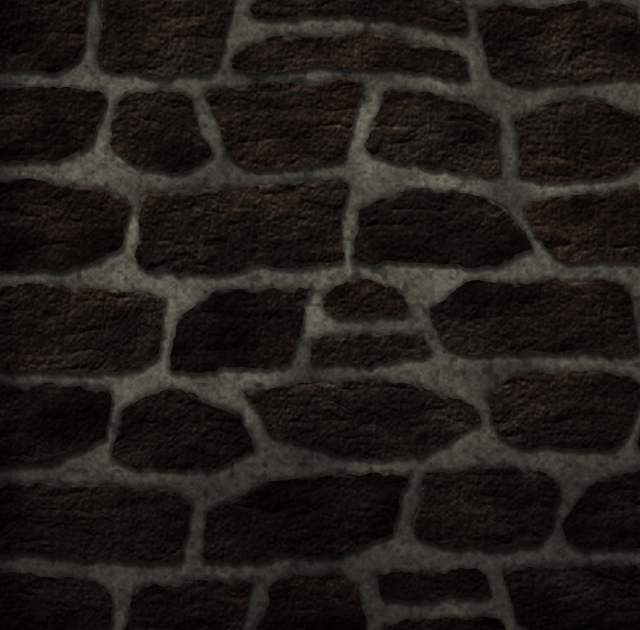
A Shadertoy shader for this texture:

```glsl
const float ROWS = 6.6;
const vec3 MORTAR = vec3(0.275, 0.265, 0.235);
const vec3 STONE_DARK = vec3(0.04, 0.031, 0.024);
const vec3 STONE_PALE = vec3(0.145, 0.125, 0.108);
const vec3 RUST = vec3(1.12, 0.95, 0.89);

float hash(vec2 p) {
    return fract(sin(dot(p, vec2(127.1, 311.7))) * 43758.5453);
}

float noise(vec2 p) {
    vec2 i = floor(p), f = fract(p);
    f = f * f * (3.0 - 2.0 * f);
    return mix(mix(hash(i), hash(i + vec2(1, 0)), f.x),
               mix(hash(i + vec2(0, 1)), hash(i + vec2(1, 1)), f.x), f.y);
}

float fbm(vec2 p, int octaves) {
    float sum = 0.0, amp = 0.5;
    for (int i = 0; i < octaves; i++) {
        sum += amp * noise(p);
        p = mat2(1.6, 1.2, -1.2, 1.6) * p + 7.3;
        amp *= 0.5;
    }
    return sum;
}

float smoothMax(float a, float b, float k) {
    float h = max(k - abs(a - b), 0.0) / k;
    return max(a, b) + 0.25 * h * h * k;
}

// Jittered, slanted joint between two stones of a row
float joint(float column, float row, float y) {
    vec2 id = vec2(column, row);
    return column + 0.56 * (hash(id + 3.7) - 0.5) + 0.5 * (hash(id + 9.1) - 0.5) * (y - 0.5);
}

// Box with a different chamfer at each corner
float chamferedBox(vec2 p, vec2 halfSize, vec2 id) {
    vec2 e = abs(p) - halfSize;
    float pick = hash(id + 2.3 * sign(p));
    float cut = min(halfSize.y, 0.6 * halfSize.x) * (0.04 + 0.7 * pick * pick);
    float d = smoothMax(e.x, e.y, 0.014);
    return smoothMax(d, dot(e, vec2(0.45, 0.9)) + cut, 0.01);
}

// Signed distance to the stone in this cell; id receives its identity
float stoneDistance(vec2 p, out vec2 id) {
    vec2 w = p + 0.055 * (vec2(noise(p * 3.1 + 4.0), noise(p * vec2(3.6, 2.5) + 17.0)) - 0.5);
    float y = w.y * ROWS + 0.25;
    float row = floor(y);
    y -= row;

    // Stone within the row
    float columns = 3.1 + 1.1 * hash(vec2(row, 5.0));
    float x = w.x * columns + 4.0 * hash(vec2(row, 8.0));
    float col = floor(x);
    if (x < joint(col, row, y)) col -= 1.0;
    else if (x > joint(col + 1.0, row, y)) col += 1.0;
    float left = joint(col, row, y), right = joint(col + 1.0, row, y);
    id = vec2(col, row);

    // Some cells hold two thin stones
    float low = 0.0, high = 1.0;
    if (hash(id + 21.0) > 0.76) {
        float across = (x - left) / (right - left) - 0.5;
        float seam = 0.5 + 0.2 * (hash(id + 33.0) - 0.5) * (1.0 + across);
        if (y < seam) high = seam;
        else { low = seam; id += 50.5; }
    }

    vec2 scale = vec2(columns, ROWS);
    vec2 center = 0.5 * vec2(left + right, low + high);
    vec2 gap = vec2(0.0105) + 0.006 * vec2(hash(id + 1.0), hash(id + 6.0));
    vec2 halfSize = 0.5 * vec2(right - left, high - low) / scale - gap;
    float d = chamferedBox((vec2(x, y) - center) / scale, halfSize, id);
    return d + 0.02 * (fbm(p * 24.0, 3) - 0.44) + 0.009 * (fbm(p * 85.0, 2) - 0.37);
}

// Broken rock surface: facets, sharp cracks and grit
float rockHeight(vec2 p) {
    vec2 w = p + 0.03 * fbm(p * 14.0, 3);
    float crack = abs(2.0 * noise(w * vec2(20.0, 36.0)) - 1.0);
    float chip = abs(2.0 * noise(w * vec2(55.0, 80.0) + 9.0) - 1.0);
    return 0.5 * fbm(w * vec2(18.0, 28.0), 4) + 0.16 * sqrt(crack) + 0.08 * chip + 0.1 * noise(p * 210.0);
}

void mainImage(out vec4 fragColor, in vec2 fragCoord) {
    vec2 p = fragCoord / iResolution.y;
    vec2 uv = fragCoord / iResolution.xy;
    vec2 toLight = vec2(-0.0018, 0.0034);
    vec2 id, shadeId;
    float d = stoneDistance(p, id);
    float above = stoneDistance(p + vec2(-0.003, 0.008), shadeId);

    // Stone: tone per block, relief lighting, pale worn rim on top
    float relief = rockHeight(p) - rockHeight(p + toLight);
    float tone = 0.4 * hash(id + 12.0) + 1.3 * (fbm(p * vec2(11.0, 15.0), 5) - 0.36);
    vec3 stone = mix(STONE_DARK, STONE_PALE, clamp(tone, 0.0, 1.0));
    stone *= mix(vec3(1.0), RUST, noise(p * 7.0 + 40.0));
    stone *= clamp(1.0 + 8.0 * relief, 0.25, 2.6);
    stone *= 0.7 + 0.6 * noise(p * 240.0 + 3.0);
    float rim = smoothstep(-0.008, -0.002, d) * smoothstep(0.0, 0.006, above - d);
    stone += 0.11 * rim * smoothstep(0.35, 0.8, noise(p * 50.0));

    // Mortar: gritty sand with pits, recessed edges, shadow under each stone
    float sand = 0.5 * noise(p * 250.0) + 0.5 * noise(p * 130.0 + 5.0);
    float pit = smoothstep(0.7, 0.9, noise(p * 95.0 + 60.0));
    vec3 mortar = MORTAR * (0.5 + 1.05 * fbm(p * 10.0 + 30.0, 5));
    mortar *= (0.72 + 0.56 * sand) * (1.0 - 0.25 * pit);
    mortar *= mix(0.65, 1.0, smoothstep(0.0, 0.011, d));
    mortar *= mix(0.6, 1.0, smoothstep(-0.003, 0.005, above));

    float edge = 0.0009;
    vec3 color = mix(stone, mortar, smoothstep(-edge, edge, d));

    // Dim light fading toward the floor and the borders
    float light = mix(0.68, 1.12, smoothstep(0.0, 0.65, uv.y));
    light *= mix(0.65, 1.0, smoothstep(0.0, 0.05, uv.x));
    light *= mix(0.8, 1.0, smoothstep(0.0, 0.12, min(1.0 - uv.x, 1.0 - uv.y)));
    fragColor = vec4(color * light, 1.0);
}
```
